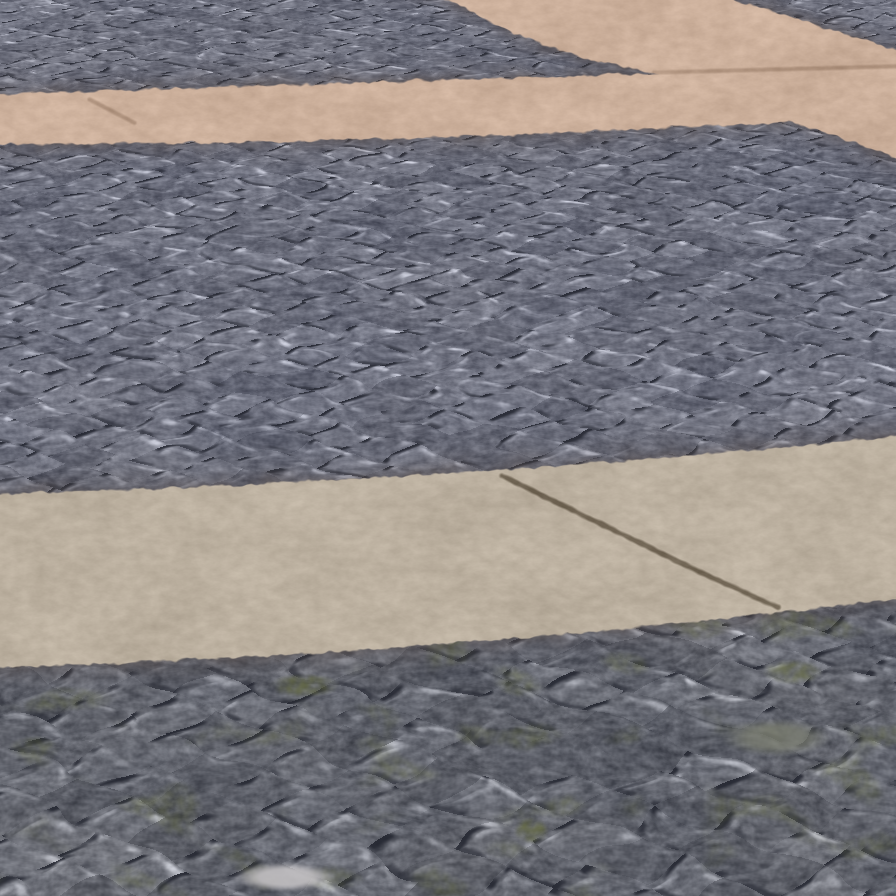
A WebGL 2 fragment shader for this texture:

```glsl
#version 300 es
precision highp float;
// Dark cobbled paving in perspective, crossed by pale stone bands.
#define HORIZON 1.9
#define ROW_STEP 0.0139
#define COLUMN_STEP 0.052
#define EDGE_WOBBLE 0.0035
#define GAP_DEPTH 0.85
#define GLINT 0.20
#define GRAIN 0.16

uniform vec2 u_resolution;
out vec4 fragColor;

float hash(vec2 p) {
  vec3 q = fract(p.xyx * vec3(0.1031, 0.103, 0.0973));
  q += dot(q, q.yzx + 33.33);
  return fract((q.x + q.y) * q.z);
}

vec2 gradient(vec2 cell) {
  float angle = 6.2832 * hash(cell);
  return vec2(cos(angle), sin(angle));
}

// Gradient noise, about -0.7 to 0.7
float noise(vec2 p) {
  vec2 i = floor(p), f = p - i;
  vec2 u = f * f * f * (f * (f * 6.0 - 15.0) + 10.0);
  vec2 e = vec2(1.0, 0.0);
  return mix(mix(dot(gradient(i), f), dot(gradient(i + e), f - e), u.x),
             mix(dot(gradient(i + e.yx), f - e.yx), dot(gradient(i + 1.0), f - 1.0), u.x), u.y);
}

float fbm(vec2 p) {
  float sum = 0.0, amp = 0.6;
  for (int i = 0; i < 4; i++) {
    sum += amp * noise(p);
    p = p * 2.03 + 17.3;
    amp *= 0.55;
  }
  return sum;
}

float segment(vec2 p, vec2 a, vec2 b) {
  vec2 d = b - a;
  return length(p - a - d * clamp(dot(p - a, d) / dot(d, d), 0.0, 1.0));
}

float spot(vec2 p, vec2 centre, vec2 size) {
  return 1.0 - smoothstep(0.5, 1.2, length((p - centre) / size));
}

// Skewed rows of stones with broken dark gaps and bright rims
vec3 cobbles(vec2 p) {
  float depth = HORIZON - p.y;
  vec2 ground = vec2(p.x - 0.5, 1.0) / depth;
  ground += vec2(0.016, 0.0035) * vec2(noise(ground * vec2(22.0, 75.0)), noise(ground * vec2(24.0, 80.0) + 9.0));
  float row = (ground.y + 0.222 * ground.x) / ROW_STEP;
  float rowId = floor(row);
  float column = (ground.x - 3.27 * ground.y) / COLUMN_STEP + 0.7 * hash(vec2(rowId, 3.0));
  vec2 id = vec2(floor(column), rowId);
  vec2 f = vec2(column, row) - id;
  float tone = hash(id + 40.0);
  float near = 1.0 - smoothstep(0.2, 0.6, p.y);

  vec3 col = mix(vec3(0.425, 0.435, 0.49), vec3(0.385, 0.395, 0.43), near);
  col += 0.10 * (tone - 0.5);
  float grain = fbm(ground * vec2(75.0, 260.0));
  col += GRAIN * grain + 0.10 * noise(p * vec2(65.0, 150.0)) + 0.05 * noise(p * 210.0);
  col += vec3(0.05, 0.045, 0.035) * fbm(p * vec2(5.0, 9.0));

  float broken = smoothstep(-0.12, 0.22, noise(ground * vec2(55.0, 190.0) + 5.0));
  float sideGap = 1.0 - smoothstep(0.05, 0.17, f.x);
  float rowGap = 1.0 - smoothstep(0.06, 0.22, f.y);
  float gap = max(sideGap * step(0.25, tone), rowGap * 0.7 * step(0.55, hash(id + 7.0))) * broken;
  float rim = smoothstep(0.68, 0.88, f.y) * (1.0 - smoothstep(0.9, 1.0, f.y));
  rim = max(rim, 0.7 * smoothstep(0.14, 0.2, f.x) * (1.0 - smoothstep(0.22, 0.36, f.x)));
  col += GLINT * rim * smoothstep(-0.1, 0.4, noise(ground * vec2(60.0, 210.0) + 31.0)) * (0.5 + tone);
  return mix(col, vec3(0.13, 0.14, 0.18), GAP_DEPTH * gap);
}

// Weathered pale stone, warmer in the distance
vec3 slab(vec2 p) {
  vec3 col = mix(vec3(0.735, 0.69, 0.625), vec3(0.80, 0.69, 0.61), smoothstep(0.5, 0.85, p.y));
  col += 0.075 * fbm(p * vec2(9.0, 17.0)) + 0.07 * fbm(p * vec2(55.0, 95.0));
  float joint = segment(p, vec2(0.56, 0.469), vec2(0.78, 0.362));
  joint = min(joint, segment(p, vec2(0.78, 0.362), vec2(0.868, 0.322)));
  joint += 0.0015 * noise(p * 90.0);
  col -= 0.30 * (1.0 - smoothstep(0.001, 0.0045, joint));
  float faint = min(segment(p, vec2(0.10, 0.889), vec2(0.15, 0.863)), segment(p, vec2(0.73, 0.919), vec2(1.0, 0.926)));
  return col - 0.12 * (1.0 - smoothstep(0.0005, 0.004, faint));
}

void main() {
  vec2 p = gl_FragCoord.xy / u_resolution;
  float aa = 1.2 / u_resolution.y, x = p.x;
  float y = p.y + EDGE_WOBBLE * (noise(p * 55.0) + 0.6 * noise(p * 130.0));

  // Signed heights inside the three bands
  float frontLow = 0.255 + x * (0.029 + 0.048 * x);
  float front = min(0.449 + x * (0.027 + 0.037 * x) - y, y - frontLow);
  float backLow = 0.839 + 0.033 * x * x;
  float back = min(0.895 + 0.032 * x - y, y - backLow);
  float leftEdge = 1.0 - 0.352 * (x - 0.5) - 0.012 * sin(3.1416 * clamp((x - 0.5) / 0.23, 0.0, 1.0));
  float cross = min(y - leftEdge, 1.0 - 0.306 * (x - 0.82) - y);
  float band = max(front, max(back, cross));

  // Soil along the edges, moss and odd stones
  vec3 col = cobbles(p);
  float soil = exp(min(band, 0.0) / 0.011) * (0.55 + 0.5 * noise(p * vec2(25.0, 60.0)));
  col = mix(col, vec3(0.34, 0.30, 0.29), 0.8 * clamp(soil, 0.0, 1.0));
  float moss = smoothstep(0.12, 0.42, noise(p * vec2(13.0, 25.0) + 2.0)) * step(y, frontLow) * 0.3;
  moss += 0.6 * (spot(p, vec2(0.34, 0.235), vec2(0.035, 0.012)) + spot(p, vec2(0.593, 0.073), vec2(0.018, 0.014)));
  moss += 0.5 * spot(p, vec2(0.885, 0.25), vec2(0.03, 0.013));
  col = mix(col, vec3(0.39, 0.41, 0.24), clamp(moss * (0.75 + noise(p * 100.0)), 0.0, 0.7));
  col = mix(col, vec3(0.49, 0.50, 0.45), 0.75 * spot(p, vec2(0.866, 0.177), vec2(0.055, 0.019)));
  col = mix(col, vec3(0.76, 0.75, 0.76), 0.9 * spot(p, vec2(0.318, 0.021), vec2(0.052, 0.015)));

  col = mix(col, slab(p), smoothstep(-aa, aa, band));
  fragColor = vec4(clamp(col, 0.0, 1.0), 1.0);
}
```
